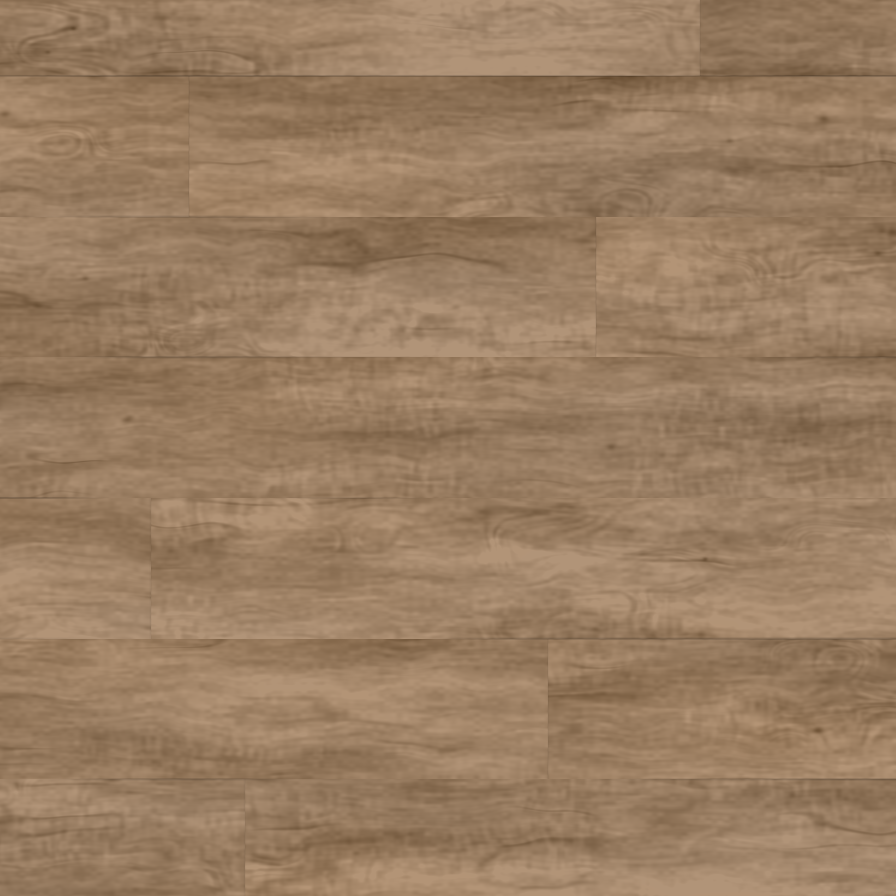
This texture is drawn by a WebGL 2 fragment shader. Its source:

```glsl
#version 300 es
precision highp float;

uniform vec2 u_resolution;
out vec4 outColor;

float hash(vec2 p) {
  vec3 q = fract(p.xyx * vec3(0.1031, 0.1030, 0.0973));
  q += dot(q, q.yzx + 33.33);
  return fract((q.x + q.y) * q.z);
}

float noise(vec2 p) {
  vec2 i = floor(p), f = fract(p);
  f = f * f * (3.0 - 2.0 * f);
  return mix(mix(hash(i), hash(i + vec2(1, 0)), f.x),
             mix(hash(i + vec2(0, 1)), hash(i + vec2(1, 1)), f.x), f.y);
}

float fbm(vec2 p) {
  float sum = 0.0, amp = 0.53;
  for (int i = 0; i < 4; i++) {
    sum += amp * noise(p);
    p = p * 2.03 + vec2(17.3, 9.1);
    amp *= 0.5;
  }
  return sum;
}

// Thin dark splits that run along the grain
float cracks(vec2 q) {
  float line = abs(noise(q * vec2(8.0, 60.0)) - 0.5);
  float patches = smoothstep(0.58, 0.82, noise(q * vec2(7.0, 22.0) + 41.0));
  return (1.0 - smoothstep(0.0, 0.11, line)) * patches;
}

// Short upright saw ticks, gathered in patches
float sawMarks(vec2 q) {
  float ticks = noise(vec2(q.x * 165.0 + 2.0 * noise(q * 30.0), q.y * 75.0)) - 0.5;
  return ticks * smoothstep(0.42, 0.75, noise(q * vec2(7.0, 20.0) + 73.0));
}

// Small knots scattered over a plank, each with a soft halo
float knots(vec2 local, float seed) {
  float sum = 0.0;
  for (int i = 0; i < 2; i++) {
    vec2 center = vec2(hash(vec2(seed, float(i))), 0.02 + 0.117 * hash(vec2(float(i) + 9.0, seed)));
    vec2 d = (local - center) * vec2(1.0, 1.4);
    float size = mix(0.003, 0.006, hash(vec2(seed + 5.0, float(i))));
    float r = length(d) / size;
    sum += 0.65 * exp(-r * r) + 0.2 * exp(-length(d * vec2(0.3, 1.0)) / (size * 1.5));
  }
  return sum;
}

void main() {
  vec2 p = gl_FragCoord.xy / u_resolution;
  float px = 1.0 / u_resolution.y;

  // Staggered courses with one end joint in each
  const float rowHeight = 0.157;
  const float joints[7] = float[7](0.273, 0.612, 0.168, 1.2, 0.665, 0.211, 0.781);
  float course = (p.y - 0.1302) / rowHeight + 1.0;
  float row = clamp(floor(course), 0.0, 6.0);
  float joint = joints[int(row)];
  float seed = row * 2.0 + step(joint, p.x) + 3.0;
  vec2 local = vec2(p.x, (course - row) * rowHeight);

  // Each plank takes its own stretch of wood, bent by a slow warp
  vec2 q = local + vec2(hash(vec2(seed, 2.0)), hash(vec2(seed, 7.0))) * 19.0;
  vec2 bent = q;
  bent.y += 0.030 * (fbm(q * vec2(4.0, 10.0) + 5.0) - 0.5);
  bent.y += 0.010 * (noise(q * vec2(22.0, 36.0)) - 0.5);

  // Broad streaks, figured bands and fine fibres
  float tone = 0.5 + 1.65 * (fbm(bent * vec2(2.0, 19.0)) - 0.5);
  tone += 0.62 * (fbm(bent * vec2(11.0, 75.0) + 31.0) - 0.5);
  tone += 0.36 * (noise(bent * vec2(34.0, 240.0)) - 0.5);
  tone += 0.26 * (noise(q * vec2(150.0, 230.0)) - 0.5);

  // Curly flecks where the figure swirls
  float curl = smoothstep(0.55, 0.85, noise(q * vec2(4.0, 18.0) + 90.0));
  float flecks = noise(bent * vec2(45.0, 100.0) + 8.0 * noise(q * vec2(18.0, 30.0))) - 0.5;
  tone += 0.55 * curl * flecks;

  tone += 0.36 * sawMarks(q);
  tone += 0.14 * (hash(vec2(seed, 13.0)) - 0.5);
  tone -= 0.40 * cracks(bent) + knots(local, seed);
  tone += 0.02;

  vec3 color = mix(vec3(0.50, 0.393, 0.285), vec3(0.68, 0.563, 0.450), clamp(tone, -0.6, 1.1));

  // Slight drift between greyish and warm brown
  color += vec3(0.012, 0.0, -0.014) * (fbm(q * vec2(2.0, 8.0) + 60.0) - 0.5) * 2.0;

  // Faint seams that fade in and out along the courses
  float edge = abs(course - floor(course + 0.5)) * rowHeight;
  float seamWear = 0.16 * smoothstep(0.3, 0.9, noise(vec2(p.x * 5.0, floor(course + 0.5) * 7.0)));
  color *= 1.0 - seamWear * (1.0 - smoothstep(0.0005, 0.0005 + 1.2 * px, edge));
  color *= 1.0 - 0.04 * (1.0 - smoothstep(0.0004, 0.0004 + 1.2 * px, abs(p.x - joint)));

  outColor = vec4(color, 1.0);
}
```
